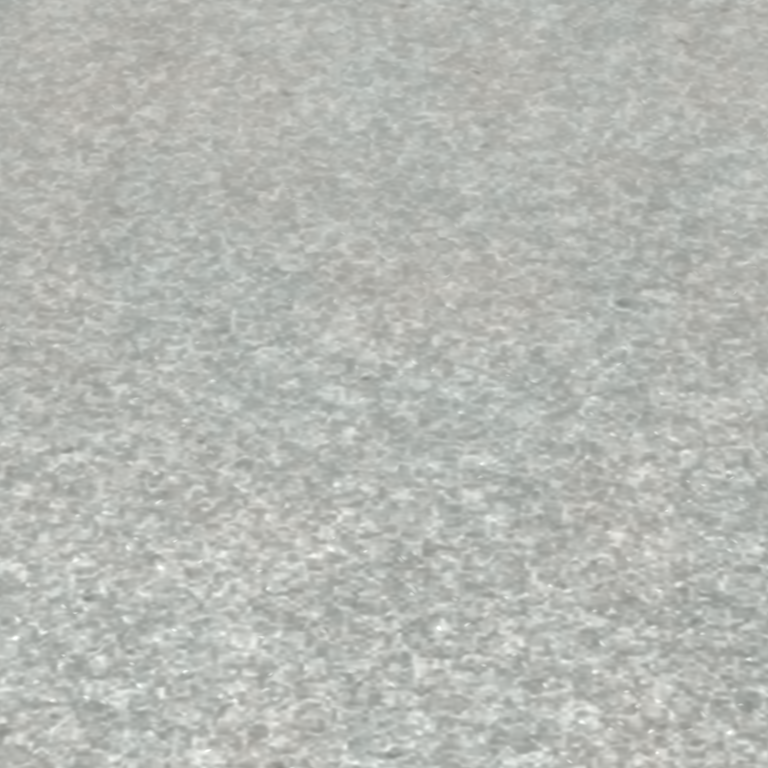
Write a WebGL 2 fragment shader that draws this texture.

```glsl
#version 300 es
precision highp float;
// Pale grey granular ground seen at a slant: soft, sideways-stretched grains
// from warped value noise, finer and flatter towards the top, with broad
// mottling, faint cool and warm tints, scattered bright glints and dark flecks.

uniform vec2 u_resolution;
out vec4 fragColor;

const vec3 BASE_COLOR = vec3(0.714, 0.724, 0.704);
const vec3 COOL_TINT = vec3(-0.016, 0.002, 0.006);
const vec2 COARSE_FREQ = vec2(40.0, 62.0);
const vec2 MID_FREQ = vec2(76.0, 128.0);
const vec2 FINE_FREQ = vec2(122.0, 188.0);
const float CONTRAST_NEAR = 0.122;
const float CONTRAST_FAR = 0.064;
const float GRAIN_SKEW = 0.16;
const float WARP = 0.006;
const float MOTTLE = 0.026;
const float GLINT_CELLS = 42.0;
const float GLINT_STRENGTH = 0.17;
const float FLECK_CELLS = 12.0;
const float FLECK_STRENGTH = 0.13;

// Integer hash of a cell, giving 0..1
float hash(vec2 cell, uint seed) {
    uvec2 q = uvec2(ivec2(cell)) * uvec2(1597u, 3812u) + seed * 7919u;
    uint h = (q.x ^ (q.y << 7)) * 277803u + q.y * 40503u;
    h = (h ^ (h >> 15)) * 739981u;
    h = (h ^ (h >> 13)) * 668265u;
    h ^= h >> 16;
    return float(h & 65535u) / 65535.0;
}

// Smooth value noise, -1..1
float noise(vec2 p, uint seed) {
    vec2 cell = floor(p);
    vec2 f = fract(p);
    f = f * f * (3.0 - 2.0 * f);
    float low = mix(hash(cell, seed), hash(cell + vec2(1, 0), seed), f.x);
    float high = mix(hash(cell + vec2(0, 1), seed), hash(cell + vec2(1, 1), seed), f.x);
    return 2.0 * mix(low, high, f.y) - 1.0;
}

vec2 rotate(vec2 p, float angle) {
    float c = cos(angle), s = sin(angle);
    return vec2(c * p.x - s * p.y, s * p.x + c * p.y);
}

// Soft ellipses, one per chosen cell, with varied size and tilt
float scatter(vec2 p, vec2 radius, float share, uint seed) {
    vec2 home = floor(p);
    float cover = 0.0;
    for (int j = -1; j <= 1; j++) {
        for (int i = -1; i <= 1; i++) {
            vec2 cell = home + vec2(i, j);
            vec2 center = cell + vec2(hash(cell, seed), hash(cell, seed + 1u));
            float size = mix(0.6, 1.2, hash(cell, seed + 2u));
            float tilt = 0.9 * (hash(cell, seed + 3u) - 0.4);
            float d = length(rotate(p - center, tilt) / (radius * size));
            float present = step(hash(cell, seed + 4u), share);
            cover = max(cover, present * (1.0 - smoothstep(0.0, 1.0, d)));
        }
    }
    return cover;
}

// Three layers of stretched grain on warped ground
float grain(vec2 p, float far) {
    vec2 bend = vec2(noise(p * 70.0, 11u), noise(p * 80.0, 12u));
    vec2 q = p + WARP * bend * vec2(1.0, 0.6);
    float coarse = noise(rotate(q, 0.12) * COARSE_FREQ, 21u);
    float mid = noise(rotate(q, -0.08) * MID_FREQ, 22u);
    float fine = noise(rotate(p + 0.3 * (q - p), 0.05) * FINE_FREQ, 23u);
    float g = 0.38 * coarse + 0.75 * mid + mix(0.68, 0.55, far) * fine;
    return g + GRAIN_SKEW * (g * g - 0.2);
}

void main() {
    vec2 uv = gl_FragCoord.xy / u_resolution;
    float far = smoothstep(0.0, 1.0, uv.y);

    // Ground coordinates shrink the grains gently with distance
    vec2 ground = vec2((uv.x - 0.5) * (1.0 + 0.2 * uv.y), uv.y + 0.14 * uv.y * uv.y) + 2.0;
    float g = grain(ground, far);
    float light = g * mix(CONTRAST_NEAR, CONTRAST_FAR, far);

    // Broad shading
    float mottle = 0.6 * noise(ground * 5.0, 31u) + 0.4 * noise(ground * 14.0, 32u);
    light += MOTTLE * mottle + 0.012 * (0.5 - uv.x) - 0.016 * (uv.y - 0.5);

    // Glints and flecks, with edges broken by the grain
    vec2 ragged = ground + 0.002 * vec2(g, noise(ground * 110.0, 41u));
    float glint = scatter(ragged * GLINT_CELLS, vec2(0.36, 0.22), 0.17, 51u);
    float fleck = scatter(ragged * FLECK_CELLS, vec2(0.22, 0.11), 0.20, 61u);
    light += GLINT_STRENGTH * glint * mix(1.0, 0.2, far);
    light -= FLECK_STRENGTH * fleck * mix(1.0, 0.65, far);

    // Faint drift between cool and warm grey
    float tint = 0.7 * noise(ground * 6.0, 71u) + 0.4 * noise(ground * 34.0, 72u);
    vec3 color = BASE_COLOR + light + COOL_TINT * tint;
    fragColor = vec4(clamp(color, 0.0, 1.0), 1.0);
}
```
